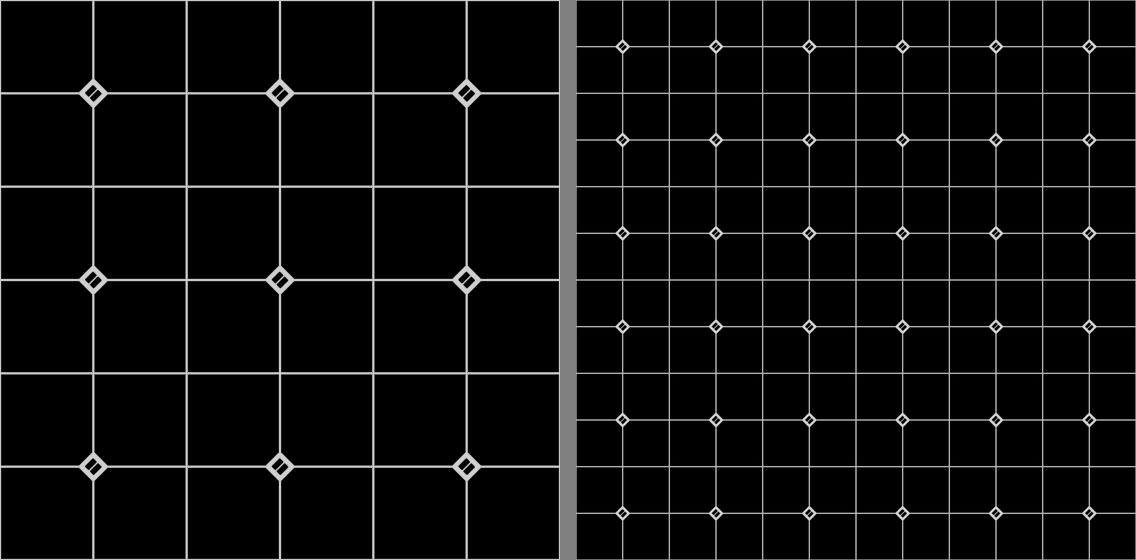
Left, the tile; right, the same tile 2 across and 2 down.
Reproduce this pattern procedurally as a Shadertoy shader.

```glsl
// Thin pale grid on black, with a split diamond stud on every second crossing.

const float REPEATS = 3.0;             // cells across and down the canvas
const vec3 GROUND = vec3(0.0);
const vec3 PALE = vec3(0.81);

// Lengths below are in cells
const float LINE_HALF_WIDTH = 0.006;
const float STUD_HALF_SIDE = 0.0585;
const vec2 SLOT_HALF_SIZE = vec2(0.0315, 0.0150);
const float SLOT_OFFSET = 0.0188;      // slot centre to stud centre
const float SLOT_ROUNDING = 0.005;
const float EDGE_SOFTNESS = 0.75;      // in pixels

float boxDistance(vec2 p, vec2 halfSize, float rounding) {
    vec2 q = abs(p) - halfSize + rounding;
    return length(max(q, 0.0)) + min(max(q.x, q.y), 0.0) - rounding;
}

float coverage(float dist, float pixel) {
    float edge = EDGE_SOFTNESS * pixel;
    return 1.0 - smoothstep(-edge, edge, dist);
}

void mainImage(out vec4 fragColor, in vec2 fragCoord) {
    // Cell coordinates, with the stud at the origin
    vec2 p = fract(fragCoord / iResolution.xy * REPEATS) - 0.5;
    float pixel = REPEATS / min(iResolution.x, iResolution.y);

    // Grid lines through the cell centre and along its borders
    vec2 toLine = min(abs(p), 0.5 - abs(p));
    float lines = min(toLine.x, toLine.y) - LINE_HALF_WIDTH;

    // Diamond axes: x runs along the rising diagonal, y across it
    vec2 d = vec2(p.x + p.y, p.y - p.x) * sqrt(0.5);
    float stud = boxDistance(d, vec2(STUD_HALF_SIDE), 0.0);

    // Two mirrored slots, parted by a thin pale bar
    vec2 s = vec2(d.x, abs(d.y) - SLOT_OFFSET);
    float slots = boxDistance(s, SLOT_HALF_SIZE, SLOT_ROUNDING);

    float pale = coverage(min(lines, stud), pixel);
    pale *= 1.0 - coverage(slots, pixel);
    fragColor = vec4(mix(GROUND, PALE, pale), 1.0);
}
```
